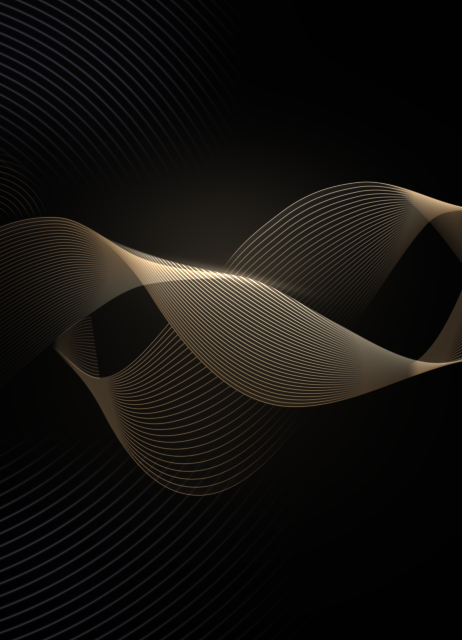
Write a Shadertoy shader that draws this background.

```glsl
// Twisting golden ribbons of fine threads over a dark, warmly lit backdrop.
// Each ribbon fills the space between two Hermite edges; its threads repeat
// evenly across that space. Faint concentric arcs cover the left corners.

const vec3 CREAM = vec3(.72, .66, .56);
const vec3 GOLD = vec3(.56, .44, .30);
const vec3 BRONZE = vec3(.36, .29, .21);
const vec3 SLATE = vec3(.15, .15, .18);

// Value and slope of a cubic between two knots (x, y, slope)
vec2 hermite(float x, vec3 a, vec3 b) {
  float w = b.x - a.x, t = clamp((x - a.x) / w, 0., 1.), u = 1. - t;
  return vec2(
    mix(a.y, b.y, t * t * (3. - 2. * t)) + w * t * u * (a.z * u - b.z * t),
    6. * t * u * (b.y - a.y) / w + a.z * u * (1. - 3. * t) + b.z * t * (3. * t - 2.));
}

// Smooth edge through four knots, one per column
vec2 edge(float x, mat4x3 k) {
  int i = int(x >= k[1].x) + int(x >= k[2].x);
  return hermite(x, k[i], k[i + 1]);
}

// Soft threads, settling to their mean when too dense
float threads(float phase, float spacing, float width) {
  float px = 1. / iResolution.y, sigma = max(width, .65 * px);
  float away = abs(fract(phase + .5) - .5) * spacing / sigma;
  float mean = min(1.77 * sigma / max(spacing, 1e-5), .75);
  return mix(mean, exp(-away * away), smoothstep(1.4 * px, 3. * px, spacing)) * width / sigma;
}

// Nonzero signed gap between two edges
float gap(vec2 top, vec2 low) {
  float h = top.x - low.x;
  return (h < 0. ? -1. : 1.) * max(abs(h), .0005);
}

// Threads, fill and lit rims between two edges; threads run from lead to low
vec3 ribbon(float y, vec2 top, vec2 low, vec2 lead, float count, float fill, vec2 rim, vec3 topTint, vec3 lowTint) {
  float h = gap(top, low), span = gap(lead, low);
  float t = (top.x - y) / h, phase = (lead.x - y) / span;
  float slope = mix(lead.y, low.y, clamp(phase, 0., 1.)) * iResolution.y / iResolution.x;
  float perp = inversesqrt(1. + slope * slope);
  float inside = smoothstep(-.0025, .0005, min(t, 1. - t) * abs(h) * perp);
  float line = threads(phase * count, abs(span) * perp / count, .00105);
  float lit = dot(rim, exp(-abs(vec2(t, 1. - t) * h) * perp / .01));
  return mix(topTint, lowTint, clamp(t, 0., 1.)) * inside * (line * .75 + fill + lit);
}

// Elliptical glow
float glow(vec2 p, vec2 center, vec2 size) {
  vec2 d = (p - center) / size;
  return exp(-dot(d, d));
}

// Concentric arcs around a center
float arcs(vec2 p, vec2 center, float spacing, float width) {
  vec2 d = (p - center) * vec2(iResolution.x / iResolution.y, 1.);
  return threads(length(d) / spacing, spacing, width);
}

void mainImage(out vec4 fragColor, in vec2 fragCoord) {
  vec2 p = fragCoord / iResolution.xy;
  float x = p.x, y = p.y;

  // Backdrop and warm glows
  vec3 color = vec3(.005, .005, .006);
  color += vec3(.120, .108, .088) * glow(p, vec2(.49, .62), vec2(.28, .13));
  color += vec3(.050, .044, .033) * glow(p, vec2(.46, .40), vec2(.34, .19));
  color += vec3(.016, .016, .021) * glow(p, vec2(.05, .93), vec2(.35, .18));

  // Corner arcs
  float upper = smoothstep(.56, .2, x) * smoothstep(.69, .9, y);
  float lower = smoothstep(.7, .05, x) * smoothstep(.34, .16, y);
  color += SLATE * upper * arcs(p, vec2(-.27, .48), .0145, .0018);
  color += SLATE * lower * arcs(p, vec2(-.36, .74), .018, .0018);
  vec2 fanCenter = vec2(-.03, .635);
  float fan = smoothstep(.15, .1, distance(p, fanCenter)) * smoothstep(.655, .68, y);
  color += BRONZE * .28 * fan * arcs(p, fanCenter, .009, .001);

  // Ribbon edges
  vec2 leftTop = edge(x, mat4x3(0., .645, .28, .125, .66, -.05, .305, .596, -.28, .52, .567, -.12));
  vec2 leftLow = edge(x, mat4x3(0., .395, .65, .18, .503, .5, .315, .556, .14, .52, .566, 0.));
  vec2 midTop = edge(x, mat4x3(.18, .646, -.42, .52, .567, -.13, .72, .497, -.38, 1., .438, .25));
  vec2 midLead = edge(x, mat4x3(.18, .8, -.6, .52, .622, -.55, .74, .498, -.5, 1., .438, .25));
  vec2 midLow = edge(x, mat4x3(.18, .645, -.4, .33, .535, -1.15, .62, .365, -.05, 1., .436, .15));
  vec2 farTop = edge(x, mat4x3(.485, .583, 1., .61, .669, .55, .775, .715, .08, 1., .676, -.15));
  vec2 farLow = edge(x, mat4x3(.485, .25, .7, .79, .518, 1., .92, .648, .8, 1., .672, .05));
  vec2 bowlTop = edge(x, mat4x3(.11, .46, -.5, .216, .409, 0., .36, .49, .85, .68, .72, .6));
  vec2 bowlLow = edge(x, mat4x3(.11, .459, -.7, .225, .355, -1.4, .43, .226, 0., .66, .35, 1.));
  vec2 veilLow = hermite(x, vec3(.81, .714, -.1), vec3(1., .59, -1.));
  vec2 tailTop = hermite(x, vec3(.88, .428, .2), vec3(1., .545, 1.7));
  vec2 flapTop = hermite(x, vec3(.11, .46, .8), vec3(.2, .505, .1));

  // Rear ribbons, hidden behind the middle one
  float back = smoothstep(.47, .52, x) * smoothstep(-.001, .003, y - midTop.x) * smoothstep(.46, .7, y);
  color += back * ribbon(y, farTop, farLow, farTop, 29., .08, vec2(.1, 0.), CREAM * .72, GOLD * .55);
  float bowl = smoothstep(.11, .17, x) * smoothstep(.68, .38, x) * smoothstep(-.001, .003, midLow.x - y);
  color += bowl * ribbon(y, bowlTop, bowlLow, bowlTop, 25., .06, vec2(0., .08), BRONZE * .95, GOLD * .6);
  float flap = smoothstep(.11, .13, x) * smoothstep(.002, -.002, x - .216 + .2 * max(y - .41, 0.));
  color += flap * ribbon(y, flapTop, bowlTop, flapTop, 18., .12, vec2(0., .15), BRONZE * .35, BRONZE * .5);

  // Translucent turns at the right side
  float veil = smoothstep(.81, .9, x), tail = smoothstep(.88, .91, x);
  color += veil * ribbon(y, farTop, veilLow, farTop, 26., .1, vec2(.45, 0.), GOLD * .75, BRONZE * .35);
  color += tail * ribbon(y, tailTop, midLow, tailTop, 22., .1, vec2(0., .25), BRONZE * .8, GOLD * .5);

  // Front ribbons
  float left = mix(.34, .85, smoothstep(0., .3, x)) * smoothstep(.53, .44, x);
  left *= mix(.2, 1., smoothstep(.42, .64, y + .2 * x));
  color += left * ribbon(y, leftTop, leftLow, leftTop, 38., .12, vec2(.3, 0.), GOLD, CREAM * .55);
  float mid = smoothstep(.18, .36, x) * mix(1., .62, smoothstep(.55, .95, x));
  color += mid * ribbon(y, midTop, midLow, midLead, 35., .16, vec2(.2, .16), CREAM, GOLD * .62);

  // Highlight where the ribbons meet
  float along = y - .567 + .16 * (x - .52);
  color += CREAM * .38 * glow(vec2(x, along), vec2(.5, 0.), vec2(.11, .008));
  color += BRONZE * .18 * glow(p, vec2(.52, .567), vec2(.15, .035));

  fragColor = vec4(min(color, 1.), 1.);
}
```
